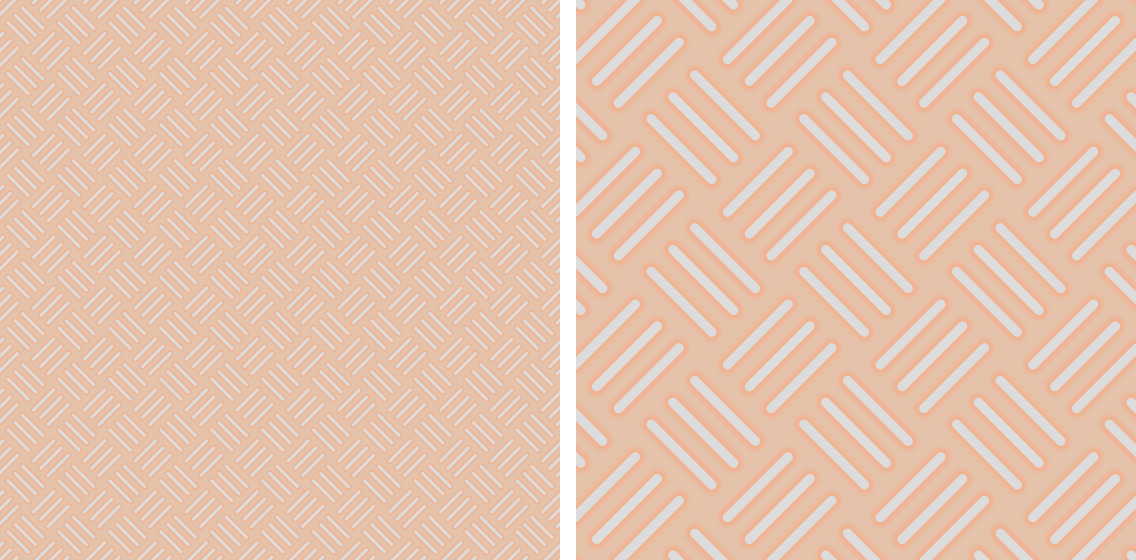
Left: the whole. Right: its middle third, enlarged.
This pattern is drawn by a WebGL 1 fragment shader. Its source:

```glsl
precision mediump float;

uniform vec2 u_resolution;

// Lengths are in units of one repeat
#define REPEATS 11.0
#define BAR_SPACING 0.202
#define BAR_HALF_LENGTH 0.28
#define BAR_RADIUS 0.031
#define GLOW_WIDTH 0.056
#define GROUND_COLOR vec3(0.898, 0.760, 0.668)
#define GLOW_COLOR vec3(0.945, 0.695, 0.560)
#define BAR_COLOR vec3(0.862, 0.862, 0.862)

// Signed distance to three parallel round-ended bars falling to the right
float barTrio(vec2 p) {
  float along = (p.x - p.y) * 0.70711;
  float across = (p.x + p.y) * 0.70711;
  float bar = clamp(floor(across / BAR_SPACING + 0.5), -1.0, 1.0);
  across -= bar * BAR_SPACING;
  return length(vec2(max(abs(along) - BAR_HALF_LENGTH, 0.0), across)) - BAR_RADIUS;
}

// Falling trios at cell centers, rising trios at cell corners
float basketWeave(vec2 p) {
  vec2 center = fract(p) - 0.5;
  vec2 corner = fract(p + 0.5) - 0.5;
  return min(barTrio(center), barTrio(vec2(-corner.x, corner.y)));
}

void main() {
  vec2 p = gl_FragCoord.xy / u_resolution * REPEATS;
  float pixel = REPEATS / min(u_resolution.x, u_resolution.y);
  float d = basketWeave(p);

  // Soft halo around each bar, then the bar itself
  float glow = 1.0 - smoothstep(0.0, GLOW_WIDTH, d);
  float bar = 1.0 - smoothstep(-0.6 * pixel, 0.6 * pixel, d);
  vec3 color = mix(GROUND_COLOR, GLOW_COLOR, glow);
  color = mix(color, BAR_COLOR, bar);

  gl_FragColor = vec4(color, 1.0);
}
```
